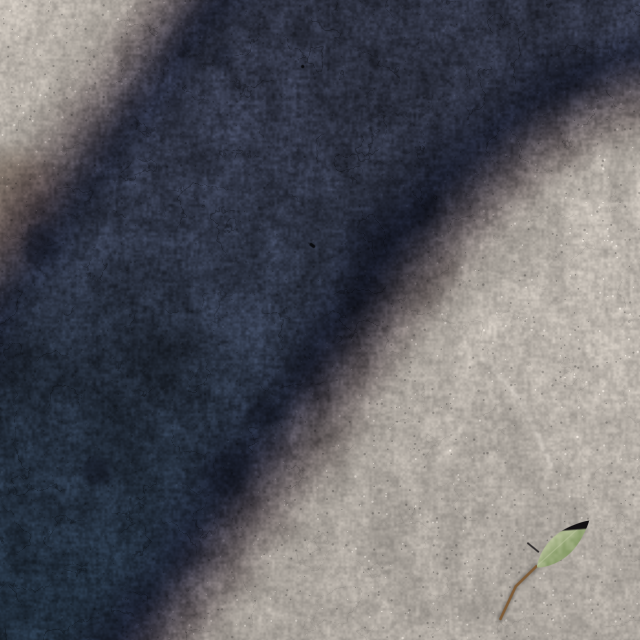
A Shadertoy shader for this texture:

```glsl
// Draws weathered concrete crossed by a soft diagonal shadow, with a small fallen leaf.
const vec3 SHADOW_COOL = vec3(0.118, 0.165, 0.218);
const vec3 SHADOW_GREY = vec3(0.185, 0.202, 0.265);
const vec3 SHADOW_RIM = vec3(0.098, 0.115, 0.178);
const vec3 SUNLIT = vec3(0.695, 0.670, 0.640);
const vec3 PENUMBRA_TINT = vec3(0.020, -0.005, -0.012);
const vec3 STAIN = vec3(0.070, 0.085, 0.130);
const vec3 LEAF_GREEN = vec3(0.52, 0.60, 0.40);
const vec3 LEAF_PALE = vec3(0.76, 0.79, 0.65);
const vec3 STEM_BROWN = vec3(0.50, 0.36, 0.21);
const vec3 LEAF_DARK = vec3(0.07, 0.06, 0.07);
const vec2 LEAF_BASE = vec2(0.838, 0.115);
const vec2 LEAF_TIP = vec2(0.919, 0.188);
const float LEAF_WIDTH = 0.018;
const float GRAIN_SHADE = 0.62;
const float GRAIN_SUN = 0.23;

float hash(vec2 p) {
    vec3 q = fract(vec3(p.xyx) * 0.1031);
    q += dot(q, q.yzx + 33.33);
    return fract((q.x + q.y) * q.z);
}

float noise(vec2 p) {
    vec2 i = floor(p), f = fract(p);
    f = f * f * (3.0 - 2.0 * f);
    return mix(mix(hash(i), hash(i + vec2(1, 0)), f.x),
               mix(hash(i + vec2(0, 1)), hash(i + vec2(1, 1)), f.x), f.y);
}

float fbm(vec2 p) {
    float sum = 0.0, amp = 0.5;
    for (int i = 0; i < 5; i++) {
        sum += amp * noise(p);
        p = mat2(1.6, 1.2, -1.2, 1.6) * p + 17.3;
        amp *= 0.5;
    }
    return sum;
}

float segment(vec2 p, vec2 a, vec2 b) {
    vec2 ab = b - a;
    return length(p - a - ab * clamp(dot(p - a, ab) / dot(ab, ab), 0.0, 1.0));
}

float blob(vec2 p, vec2 c, float r) {
    return 1.0 - smoothstep(0.55, 1.25, length(p - c) / r);
}

// Sparse small specks; density is the share of filled cells.
float specks(vec2 p, float cells, float density) {
    vec2 q = p * cells, id = floor(q);
    vec2 c = 0.3 + 0.4 * vec2(hash(id + 5.1), hash(id + 9.7));
    float r = 0.12 + 0.16 * hash(id + 2.3);
    return step(1.0 - density, hash(id)) * (1.0 - smoothstep(r * 0.3, r * 1.6, length(fract(q) - c)));
}

// Fine grain, with short threads running along both axes.
float weave(vec2 p) {
    float dots = 0.55 * noise(p * 150.0) + 0.45 * noise(p * 290.0 + 8.0);
    float threads = 0.5 * noise(p * vec2(230.0, 60.0) + 4.0) + 0.5 * noise(p * vec2(60.0, 230.0) + 9.0);
    return 0.6 * dots + 0.4 * threads - 0.5;
}

// Approximate signed distances, positive on the sunlit sides.
float lowerEdge(vec2 p) {
    float bend = max(p.x - 0.59, 0.0);
    float slope = 1.45 - 2.9 * bend;
    return (1.45 * (p.x - 0.22) - 1.45 * bend * bend - p.y) / sqrt(1.0 + slope * slope);
}

float upperEdge(vec2 p) {
    return (p.y - 0.582 - 1.45 * p.x) / 1.76;
}

void drawLeaf(inout vec3 col, vec2 p, float aa) {
    vec2 axis = LEAF_TIP - LEAF_BASE;
    float len = length(axis);
    axis /= len;
    vec2 q = p - LEAF_BASE;
    float along = dot(q, axis) / len;
    float side = dot(q, vec2(-axis.y, axis.x));

    // Stem, side twig and their faint contact shadow.
    vec2 joint = vec2(0.806, 0.084);
    float stem = min(segment(p, LEAF_BASE, joint), segment(p, joint, vec2(0.782, 0.033)));
    float twig = segment(p, vec2(0.825, 0.151), vec2(0.841, 0.138));
    col *= 1.0 - 0.25 * (1.0 - smoothstep(0.0, 0.009, stem));
    col = mix(col, STEM_BROWN, 1.0 - smoothstep(0.002 - aa, 0.002 + aa, stem));
    col = mix(col, LEAF_DARK, 0.8 * (1.0 - smoothstep(0.0014 - aa, 0.0014 + aa, twig)));

    // Blade with a pale midrib and a dark curled tip.
    float s = clamp(along, 0.0, 1.0);
    float halfWidth = LEAF_WIDTH * pow(max(sin(3.14159 * pow(s, 0.9)), 0.0), 0.85);
    float blade = max(abs(side + 0.002) - halfWidth, max(-along, along - 1.0) * len);
    vec3 green = mix(LEAF_GREEN, LEAF_PALE, smoothstep(-0.012, 0.012, side) * 0.5 + 0.4 * noise(p * 160.0));
    green = mix(green, LEAF_PALE, 0.4 * (1.0 - smoothstep(0.0, 0.002, abs(side))));
    green = mix(green, LEAF_DARK, smoothstep(0.76, 0.82, along + side * 12.0));
    col = mix(col, green, 1.0 - smoothstep(-aa, aa, blade));
}

void mainImage(out vec4 fragColor, in vec2 fragCoord) {
    vec2 uv = fragCoord / iResolution.xy;
    float aa = 0.8 / min(iResolution.x, iResolution.y);
    float clouds = fbm(uv * 5.0 + 3.0) - 0.48;
    float mottle = fbm(uv * vec2(30.0, 24.0)) - 0.48;
    float streaks = noise(uv * vec2(38.0, 7.0)) - 0.5;

    // Soft shadow band.
    float wobble = 0.020 * clouds + 0.020 * mottle;
    float low = lowerEdge(uv) + wobble;
    float high = upperEdge(uv) + wobble;
    float sun = max(smoothstep(-0.040, 0.125, low), smoothstep(-0.055, 0.100, high));
    float depth = -max(low, high);

    vec3 shade = mix(SHADOW_COOL, SHADOW_GREY, smoothstep(0.0, 1.0, uv.y + 0.2 * uv.x + 0.15 * clouds));
    shade = mix(SHADOW_RIM, shade, smoothstep(0.0, 0.12, depth + 0.1 * clouds));
    shade *= 1.0 + 0.50 * clouds + 0.60 * mottle + 0.14 * streaks;

    vec3 lit = SUNLIT * (1.0 + 0.12 * clouds + 0.22 * mottle + 0.05 * streaks);
    lit *= 0.94 + 0.08 * smoothstep(0.0, 0.55, uv.y);
    lit *= mix(0.91, 1.02, smoothstep(0.04, 0.20, max(low, high)));
    lit = mix(lit, lit * vec3(0.66, 0.60, 0.56), 0.7 * blob(uv, vec2(0.02, 0.68), 0.09));
    vec3 col = mix(shade, lit, sun) + PENUMBRA_TINT * 4.0 * sun * (1.0 - sun);

    // Broken hairline cracks and round damp stains.
    float ridge = abs(fbm(uv * 19.0 + 31.0) - 0.48);
    float broken = smoothstep(0.45, 0.7, noise(uv * 26.0 + 2.0));
    col *= 1.0 - mix(0.25, 0.06, sun) * broken * (1.0 - smoothstep(0.0, 0.016, ridge));
    vec2 warped = uv + 0.012 * (vec2(noise(uv * 45.0), noise(uv * 45.0 + 7.0)) - 0.5);
    float stains = max(blob(warped, vec2(0.150, 0.263), 0.025), blob(warped, vec2(0.352, 0.258), 0.037));
    stains = max(stains, max(blob(warped, vec2(0.414, 0.352), 0.026), blob(warped, vec2(0.065, 0.616), 0.032)));
    stains = max(stains, 0.7 * blob(warped, vec2(0.348, 0.911), 0.020));
    col = mix(col, STAIN, 0.6 * stains);
    col *= 1.0 - 0.13 * blob(warped, vec2(0.50, 0.325), 0.028);

    // Pale scratch, then grain, specks and two pits.
    vec2 bend = vec2(0.814, 0.375);
    float scratch = min(segment(uv, vec2(0.755, 0.440), bend), segment(uv, bend, vec2(0.862, 0.273)));
    col += 0.07 * (1.0 - smoothstep(0.0, 0.007, scratch)) * (0.3 + noise(uv * 60.0));
    col *= 1.0 + mix(GRAIN_SHADE, GRAIN_SUN, sun) * 1.5 * weave(uv);
    col += specks(uv, 150.0, 0.03) * mix(0.03, 0.14, sun);
    col *= 1.0 - 0.22 * specks(uv + 0.37, 140.0, 0.05);
    float pits = min(segment(uv, vec2(0.486, 0.618), vec2(0.490, 0.615)), length(uv - vec2(0.473, 0.896)));
    col *= 1.0 - 0.8 * (1.0 - smoothstep(0.001, 0.004, pits));

    drawLeaf(col, uv, aa);
    fragColor = vec4(clamp(col, 0.0, 1.0), 1.0);
}
```
